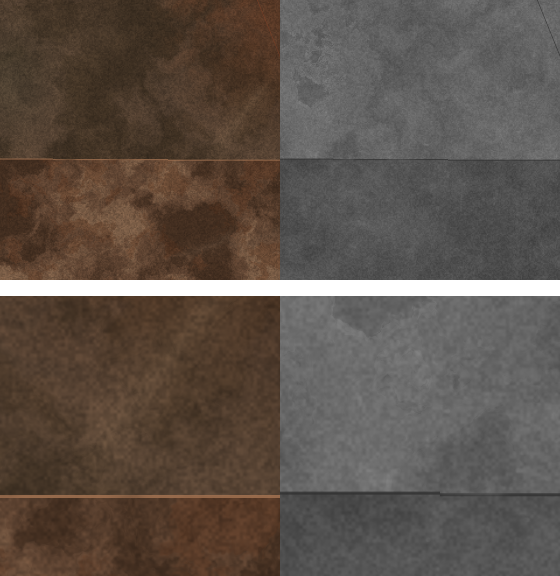
Top, the full canvas; bottom, a detail of the centre.
This texture is drawn by a WebGL 2 fragment shader. Its source:

```glsl
#version 300 es
precision highp float;

uniform vec2 u_resolution;
out vec4 fragColor;

float hash(vec2 p) {
    vec3 q = fract(vec3(p.xyx) * 0.1031);
    q += dot(q, q.yzx + 33.33);
    return fract((q.x + q.y) * q.z);
}

float noise(vec2 p) {
    vec2 cell = floor(p), f = fract(p);
    f = f * f * (3.0 - 2.0 * f);
    float low = mix(hash(cell), hash(cell + vec2(1, 0)), f.x);
    float high = mix(hash(cell + vec2(0, 1)), hash(cell + vec2(1, 1)), f.x);
    return mix(low, high, f.y);
}

float fbm(vec2 p) {
    float sum = 0.0, amplitude = 0.42;
    for (int i = 0; i < 6; i++) {
        sum += amplitude * noise(p);
        p = mat2(1.6, 1.2, -1.2, 1.6) * p + 17.3;
        amplitude *= 0.62;
    }
    return sum;
}

// Soft elliptical patch: 1 at the centre, fading outwards
float patchMask(vec2 p, vec2 centre, vec2 radius) {
    vec2 d = (p - centre) / radius;
    return exp(-dot(d, d));
}

float segmentDistance(vec2 p, vec2 a, vec2 b) {
    vec2 ab = b - a;
    return length(p - a - ab * clamp(dot(p - a, ab) / dot(ab, ab), 0.0, 1.0));
}

float lineMask(float dist, float halfWidth, float pixel) {
    return clamp((halfWidth - dist) / pixel + 0.5, 0.0, 1.0);
}

// Horizontal joint with two small offsets along its length
float seamHeight(float x) {
    return 0.432 - 0.002 * step(0.19, x) - 0.002 * step(0.60, x);
}

vec3 upperRust(vec2 p, float cloud, float detail) {
    vec3 color = mix(vec3(0.245, 0.19, 0.135), vec3(0.335, 0.26, 0.20), smoothstep(0.3, 0.72, cloud));
    float redness = smoothstep(0.45, 1.05, p.x + 0.5 * (detail - 0.5)) * smoothstep(0.4, 0.95, p.y);
    color = mix(color, vec3(0.36, 0.205, 0.125), 0.6 * redness);
    color = mix(color, vec3(0.25, 0.225, 0.17), 0.5 * patchMask(p, vec2(0.03, 0.72), vec2(0.16, 0.2)));
    color = mix(color, vec3(0.36, 0.285, 0.22), 0.3 * patchMask(p, vec2(0.33, 0.87), vec2(0.13, 0.1)));
    float streak = segmentDistance(p + 0.1 * (detail - 0.5), vec2(0.8, 0.5), vec2(0.94, 0.68));
    color = mix(color, vec3(0.42, 0.33, 0.25), 0.5 * exp(-streak * 32.0) * smoothstep(0.35, 0.6, detail));
    return color * (1.0 + 0.35 * (detail - 0.5));
}

vec3 lowerRust(vec2 p, float cloud, float detail) {
    float pale = cloud + 0.35 * (detail - 0.5)
        + 0.08 * patchMask(p, vec2(0.38, 0.22), vec2(0.32, 0.25))
        - 0.16 * patchMask(p, vec2(0.05, 0.28), vec2(0.16, 0.14))
        - 0.14 * patchMask(p, vec2(0.66, 0.18), vec2(0.13, 0.1));
    vec3 color = mix(vec3(0.26, 0.18, 0.125), vec3(0.37, 0.265, 0.195), smoothstep(0.3, 0.56, pale));
    color = mix(color, vec3(0.48, 0.365, 0.275), smoothstep(0.52, 0.76, pale));
    color = mix(color, vec3(0.33, 0.19, 0.11), 0.4 * smoothstep(0.52, 0.68, detail));
    float vein = abs(p.y - 0.07 - 0.28 * (p.x - 0.62) + 0.12 * (cloud - 0.5));
    return mix(color, vec3(0.41, 0.32, 0.25), 0.45 * exp(-vein * 65.0) * smoothstep(0.55, 0.75, p.x));
}

float greyLevel(vec2 p, float isUpper, float cloud, float detail) {
    float upper = 0.393 + 0.09 * (cloud - 0.5) + 0.13 * (detail - 0.5);
    float rings = 1.0 - smoothstep(0.0, 0.1, abs(detail - 0.52));
    upper += 0.06 * (rings - 0.3) * patchMask(p, vec2(0.14, 0.76), vec2(0.18, 0.25));
    float lower = 0.312 + 0.09 * (cloud - 0.5) + 0.09 * (detail - 0.5);
    lower -= 0.04 * smoothstep(0.52, 0.68, cloud) * smoothstep(0.4, 0.8, p.x);
    lower += 0.025 * patchMask(p, vec2(0.35, 0.24), vec2(0.3, 0.18));
    return mix(lower, upper, isUpper);
}

void main() {
    float pixel = 1.0 / u_resolution.y;
    vec2 canvas = gl_FragCoord.xy / u_resolution;
    float isGrey = step(0.5, canvas.x);
    vec2 p = vec2(fract(canvas.x * 2.0), canvas.y);

    // Weathering shared by both halves
    float seam = p.y - seamHeight(p.x);
    float isUpper = smoothstep(-0.5 * pixel, 0.5 * pixel, seam);
    vec2 warp = vec2(fbm(p * 8.0 + 3.0), fbm(p * 8.0 + 41.0)) - 0.5;
    vec2 offset = vec2(0.0, 23.0) * step(0.0, seam);
    float cloud = fbm(p * 6.5 + warp * 1.4 + offset + 8.0);
    float detail = fbm(p * 15.0 + warp * 2.2 + offset + 60.0);
    float grain = 0.65 * noise(p * 240.0) + 0.35 * noise(p * 120.0 + 7.0) - 0.5;
    float speck = smoothstep(0.8, 0.95, noise(p * 85.0 + 31.0));

    vec3 rust = mix(lowerRust(p, cloud, detail), upperRust(p, cloud, detail), isUpper);
    rust *= 1.0 + 0.34 * grain - 0.08 * speck;
    float grey = greyLevel(p, isUpper, cloud, detail) + 0.085 * grain + 0.025 * speck;

    // Worn panel joint and slanted corner joint
    float wear = smoothstep(0.15, 0.7, noise(vec2(p.x * 28.0, 2.0)));
    float joint = lineMask(abs(seam), 0.0018, pixel) * mix(0.55, 1.0, wear);
    float slant = segmentDistance(p, vec2(0.915, 1.01), vec2(1.01, 0.775));
    float corner = lineMask(slant, 0.0011, pixel);
    rust = mix(rust, vec3(0.64, 0.45, 0.32), 0.85 * joint);
    rust = mix(rust, vec3(0.50, 0.25, 0.15), 0.7 * corner);
    grey = mix(grey, 0.19, 0.8 * max(joint, corner));

    fragColor = vec4(mix(rust, vec3(grey), isGrey), 1.0);
}
```
